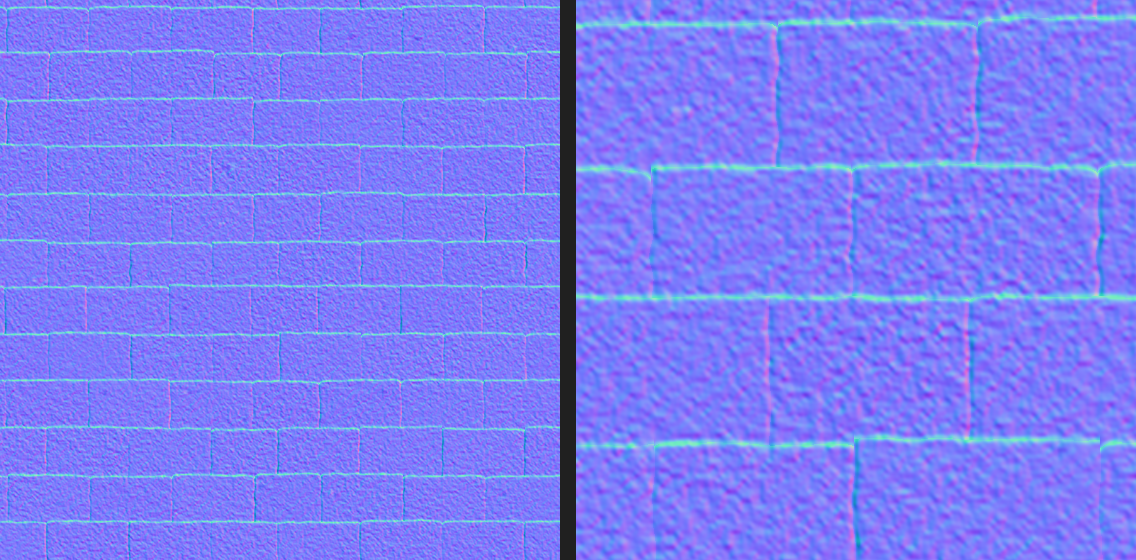
Left: the whole. Right: its middle third, enlarged.
A Shadertoy shader for this texture map:

```glsl
// Tangent-space normal map of a painted, rough concrete block wall.

const float ROWS = 12.0;
const float SHORT_W = 0.119;                  // one short block per course
const float LONG_W = (1.0 - SHORT_W) / 6.0;   // and six long ones

float hash(vec2 p) {
    vec3 q = fract(p.xyx * 0.1031);
    q += dot(q, q.yzx + 33.33);
    return fract((q.x + q.y) * q.z);
}

float noise(vec2 p) {
    vec2 i = floor(p), f = fract(p);
    f = f * f * (3.0 - 2.0 * f);
    return mix(mix(hash(i), hash(i + vec2(1, 0)), f.x),
               mix(hash(i + vec2(0, 1)), hash(i + vec2(1, 1)), f.x), f.y);
}

// Returns block index, distance to its left joint and distance to its right joint.
vec3 blockAt(float x, float row) {
    float start = mix(0.451, 0.376, mod(row, 2.0)) + 0.016 * (hash(vec2(row, 7.0)) - 0.5);
    float u = fract(x - start);
    if (u < SHORT_W) return vec3(0.0, u, SHORT_W - u);
    float v = (u - SHORT_W) / LONG_W;
    return vec3(1.0 + floor(v), fract(v) * LONG_W, (1.0 - fract(v)) * LONG_W);
}

// Uneven upper edge of a course, measured downward in course heights.
float topEdge(float x, float course) {
    float row = mod(course, ROWS);
    vec3 block = blockAt(x, row);
    vec2 id = vec2(block.x, row);
    float along = block.y / (block.y + block.z) - 0.5;
    float edge = course + 0.145 + 0.08 * (hash(vec2(row, 31.0)) - 0.5);
    edge += 0.06 * (hash(id + 11.0) - 0.5) + 0.05 * along * (hash(id + 23.0) - 0.5);
    edge += 0.025 * (noise(vec2(x * 60.0, row * 9.0)) - 0.5);
    // Worn corners
    return edge + 0.07 * hash(id + 41.0) * exp(-min(block.y, block.z) / 0.004);
}

// Plaster relief: coarse lumps with finer grit.
float grainHeight(vec2 p) {
    return noise(p * 210.0) + 0.55 * noise(p.yx * 330.0 + 17.0) + 0.5 * noise(p * 95.0 + 5.0);
}

vec2 grainSlope(vec2 p) {
    vec2 e = vec2(0.0011, 0.0);
    return vec2(grainHeight(p - e.xy) - grainHeight(p + e.xy),
                grainHeight(p - e.yx) - grainHeight(p + e.yx));
}

float ridge(float d, float width) {
    return exp(-d * d / (width * width));
}

void mainImage(out vec4 fragColor, in vec2 fragCoord) {
    vec2 uv = fragCoord / iResolution.xy;
    float down = (1.0 - uv.y) * ROWS;

    // Find the course, allowing for its uneven edges
    float course = floor(down - 0.145);
    if (down < topEdge(uv.x, course)) course -= 1.0;
    else if (down > topEdge(uv.x, course + 1.0)) course += 1.0;
    float row = mod(course, ROWS);
    float below = (down - topEdge(uv.x, course)) / ROWS;
    float above = (topEdge(uv.x, course + 1.0) - down) / ROWS;

    // Find the block and the nearest upright joint
    float wobble = 0.003 * (noise(vec2(row * 5.0, uv.y * 70.0)) - 0.5);
    vec3 block = blockAt(uv.x + wobble, row);
    vec2 id = vec2(block.x, row);
    bool leftNearer = block.y < block.z;
    float side = leftNearer ? block.y : -block.z;
    vec2 joint = vec2(leftNearer ? block.x : mod(block.x + 1.0, 7.0), row);

    // Grain, smoother in some blocks and patches
    float rough = 0.36 + 0.2 * noise(uv * 9.0) + 0.12 * hash(id + 3.0);
    vec2 slope = grainSlope(uv) * rough;
    slope += vec2(0.0, -0.045) + 0.03 * (vec2(hash(id + 51.0), hash(id + 63.0)) - 0.5);

    // Sparse dents
    float dent = smoothstep(0.84, 0.97, noise(uv * vec2(48.0, 60.0) + 80.0));
    slope += dent * 0.5 * (vec2(noise(uv * 130.0), noise(uv * 130.0 + 40.0)) - 0.5);

    // Upward-facing ledges with a soft, chipped rim
    float chips = noise(uv * vec2(110.0, 40.0) + 9.0);
    float ledge = ridge(min(below, above), 0.0021) * (0.55 + 0.35 * chips);
    float rim = 0.22 * exp(-below / 0.0035) * noise(uv * 160.0);
    slope.y += ledge + rim - 0.06 * exp(-above / 0.004);
    slope.x -= 0.1 * ledge;

    // Upright joints: right-facing edge, then left-facing edge
    float wear = 0.45 + 0.75 * noise(vec2(joint.x * 13.0 + row, uv.y * 90.0));
    float rightFace = ridge(side + 0.0014, 0.0017) * mix(0.1, 0.75, hash(joint + 71.0));
    float leftFace = ridge(side - 0.0015, 0.0018) * mix(0.1, 0.85, hash(joint + 87.0));
    slope.x += (rightFace - leftFace) * wear;
    slope.y += 0.2 * leftFace * wear;
    slope.x += 0.08 * (exp(-block.z / 0.004) - exp(-block.y / 0.004));

    // Pack the unit normal
    slope *= min(1.0, 0.85 / max(length(slope), 0.001));
    vec3 normal = vec3(slope, sqrt(1.0 - dot(slope, slope)));
    fragColor = vec4(0.5 + 0.5 * normal - vec3(0.005, 0.0, 0.012), 1.0);
}
```
